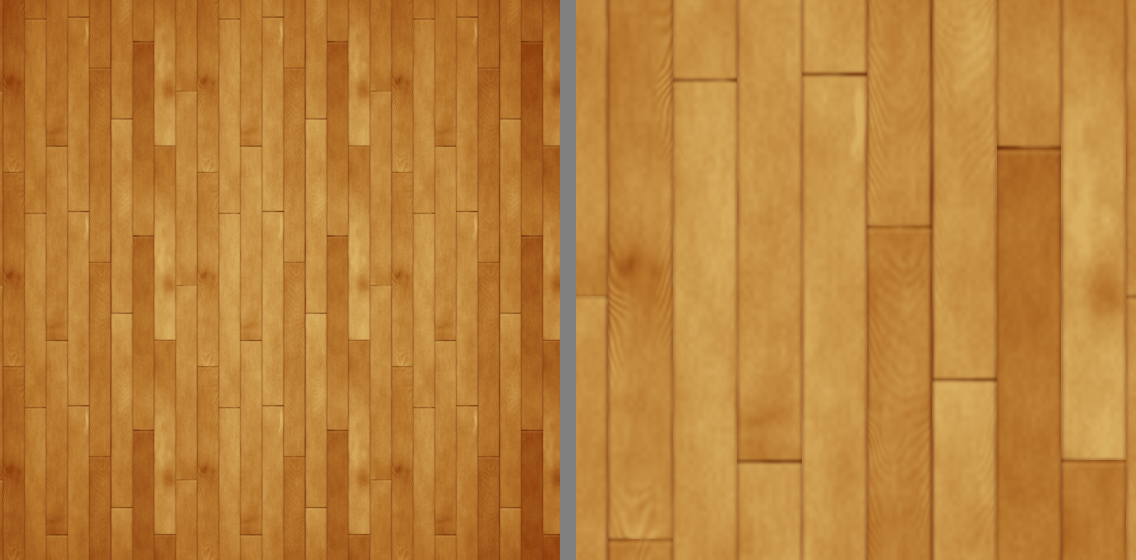
Left, the full canvas; right, a detail of the centre.
Reproduce this texture procedurally as a WebGL 2 fragment shader.

```glsl
#version 300 es
precision highp float;
// Honey-coloured strip floor: nine staggered planks per repeating block, darkened at the rim.

uniform vec2 u_resolution;
out vec4 fragColor;

const float PERIOD = 0.347;      // side of one repeating block
const float PLANKS = 9.0;        // planks across one block
const float BLOCK_LEFT = 0.0053; // left edge of the first block
const float SEAM_WIDTH = 0.0016;
const float JOINT_WIDTH = 0.0014;

const vec3 DARK_WOOD = vec3(0.595, 0.295, 0.075);
const vec3 MID_WOOD = vec3(0.712, 0.460, 0.170);
const vec3 PALE_WOOD = vec3(0.825, 0.645, 0.340);
const vec3 SEAM_COLOR = vec3(0.47, 0.20, 0.07);
const vec3 JOINT_COLOR = vec3(0.42, 0.18, 0.03);

// Per plank: end joint below the block top, brightness offset, change along the length, joint depth
const float JOINT[9] = float[9](0.886, 0.098, 0.752, 0.088, 0.349, 0.612, 0.214, 0.750, 0.469);
const float TONE[9] = float[9](-0.04, 0.13, 0.05, 0.14, -0.11, 0.12, -0.20, 0.03, 0.0);
const float SLOPE[9] = float[9](0.04, -0.05, -0.06, -0.05, 0.06, -0.08, 0.16, 0.0, -0.08);
const float DEPTH[9] = float[9](0.30, 0.50, 0.50, 0.55, 0.35, 0.45, 0.65, 0.35, 0.30);

float hash(vec2 p) {
  vec3 q = fract(vec3(p.xyx) * 0.1031);
  q += dot(q, q.yzx + 33.33);
  return fract((q.x + q.y) * q.z);
}

float noise(vec2 p) {
  vec2 cell = floor(p), f = fract(p);
  f = f * f * (3.0 - 2.0 * f);
  return mix(mix(hash(cell), hash(cell + vec2(1, 0)), f.x),
             mix(hash(cell + vec2(0, 1)), hash(cell + vec2(1, 1)), f.x), f.y);
}

// Noise centred on zero, different on every plank
float plankNoise(vec2 uv, vec2 frequency, float seed) {
  return noise(uv * frequency + seed * vec2(37.0, 53.0) + 11.0) - 0.5;
}

// Soft groove profile that never gets thinner than a pixel
float groove(float dist, float width, float pixel) {
  float d = dist / max(width, 0.7 * pixel);
  return exp(-d * d);
}

// Soft elliptical spot
float spot(vec2 uv, vec2 center, vec2 radius) {
  vec2 d = (uv - center) / radius;
  return exp(-dot(d, d));
}

float isPlank(float id, float wanted) {
  return 1.0 - step(0.5, abs(id - wanted));
}

// Fibres, cloudy stain and arched growth rings; uv runs 0..1 over one plank
float woodGrain(vec2 uv, float id) {
  float fibres = plankNoise(uv, vec2(10.0, 16.0), id);
  float pores = plankNoise(uv, vec2(14.0, 90.0), id + 20.0);
  float clouds = plankNoise(uv, vec2(1.6, 7.0), id + 40.0);
  float patches = plankNoise(uv, vec2(3.0, 22.0), id + 120.0);
  float warp = plankNoise(uv, vec2(3.0, 16.0), id + 60.0);
  float arch = (uv.x - 0.5) * (uv.x - 0.5) * 10.0;
  float rings = sin(6.2832 * (uv.y * 34.0 + arch + 2.5 * warp));
  float figured = 0.12 + 1.1 * isPlank(id, 0.0) + 0.5 * isPlank(id, 4.0) + 0.25 * isPlank(id, 5.0);
  float mask = smoothstep(-0.2, 0.3, plankNoise(uv, vec2(2.0, 5.0), id + 80.0));
  return 0.09 * fibres + 0.10 * pores + 0.24 * clouds + 0.12 * patches
       + 0.09 * rings * figured * mask;
}

// Features found on single planks: knot, stains, pale flame and sliver
float woodMarks(vec2 uv, float id) {
  float wobble = plankNoise(uv, vec2(4.0, 22.0), id + 100.0);
  vec2 bent = uv + vec2(0.5, 0.02) * wobble;
  float knot = 0.36 * spot(bent, vec2(0.42, 0.53), vec2(0.30, 0.025))
             + 0.12 * spot(bent, vec2(0.45, 0.53), vec2(0.55, 0.09));
  float stain = 0.22 * spot(bent, vec2(0.5, 0.93), vec2(0.45, 0.022))
              + 0.20 * spot(bent, vec2(0.6, 0.985), vec2(0.5, 0.018));
  float sliver = 0.42 * spot(uv + vec2(0.12 * wobble, 0.0), vec2(0.86, 0.08), vec2(0.08, 0.055));
  float flame = 0.12 * smoothstep(0.20, 0.45, uv.y) - 0.22 * (1.0 - smoothstep(0.10, 0.36, uv.y))
              + 0.14 * spot(bent, vec2(0.35, 0.55), vec2(0.25, 0.15))
              + 0.16 * spot(bent, vec2(0.75, 0.88), vec2(0.40, 0.12))
              - 0.30 * spot(bent, vec2(0.75, 0.72), vec2(0.40, 0.05));
  return isPlank(id, 3.0) * sliver + isPlank(id, 7.0) * flame
       - isPlank(id, 0.0) * knot - isPlank(id, 2.0) * stain;
}

vec3 woodColor(float brightness) {
  float t = clamp(brightness, -0.12, 1.1) * 2.0;
  return t < 1.0 ? mix(DARK_WOOD, MID_WOOD, t) : mix(MID_WOOD, PALE_WOOD, t - 1.0);
}

void main() {
  vec2 p = gl_FragCoord.xy / u_resolution;
  vec2 pixel = 1.0 / u_resolution;

  // Plank number within the block, and position on that plank from its upper joint
  float column = (p.x - BLOCK_LEFT) / PERIOD * PLANKS;
  float id = mod(floor(column), PLANKS);
  int plank = int(id);
  float along = fract((1.0 - p.y) / PERIOD - JOINT[plank]);
  vec2 uv = vec2(fract(column), along);

  // Light centre and dark rim span the whole floor
  vec2 fromCenter = p - 0.5;
  float glow = 1.3 * (0.167 - dot(fromCenter, fromCenter));
  float tone = TONE[plank] + SLOPE[plank] * (along - 0.5) * 2.0;
  vec3 color = woodColor(0.54 + glow + tone + woodGrain(uv, id) + woodMarks(uv, id));

  // Long seams, with the one between planks 4 and 5 the deepest
  float seamId = mod(floor(column + 0.5), PLANKS);
  float seamDist = (fract(column + 0.5) - 0.5) * PERIOD / PLANKS;
  float seamDepth = 0.30 + 0.16 * hash(vec2(seamId, 3.0)) + 0.25 * isPlank(seamId, 5.0);
  seamDepth *= 1.0 + 0.5 * plankNoise(vec2(0.0, along), vec2(1.0, 18.0), seamId);
  color = mix(color, SEAM_COLOR, seamDepth * groove(seamDist, SEAM_WIDTH, pixel.x));

  // Short end joints, worn unevenly, with a faint pale lip below
  float jointDist = (fract(along + 0.5) - 0.5) * PERIOD;
  float wear = DEPTH[plank] * (1.0 + 0.9 * plankNoise(vec2(uv.x, 0.0), vec2(4.0, 1.0), id));
  color = mix(color, PALE_WOOD, 0.2 * groove(jointDist - 0.003, JOINT_WIDTH, pixel.y));
  color = mix(color, JOINT_COLOR, wear * groove(jointDist, JOINT_WIDTH, pixel.y));

  fragColor = vec4(color, 1.0);
}
```
